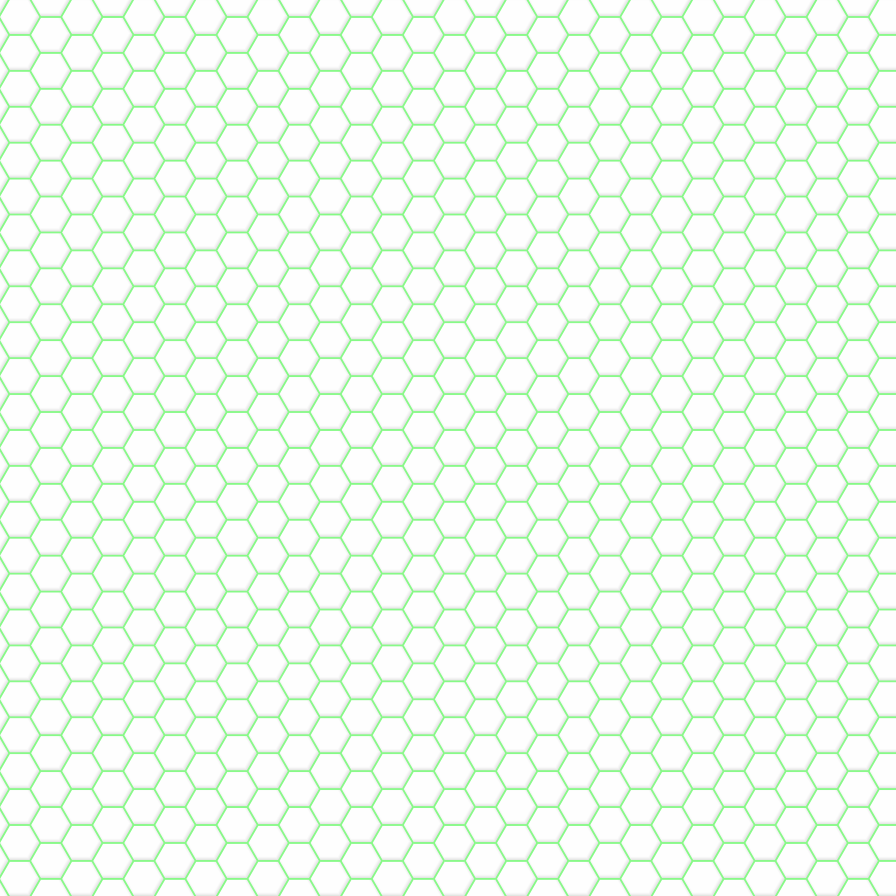
Give the GLSL for this pattern, as a Shadertoy shader.

```glsl
// Pale green honeycomb mesh on white, with a soft shadow inside each cell.

const vec2  REPEATS      = vec2(14.425, 24.95);  // column pairs across, rows down
const vec2  FIRST_CENTER = vec2(0.0220, 0.0191); // center of the lower left cell
const vec3  PAPER        = vec3(0.997);
const vec3  LINE_COLOR   = vec3(0.52, 0.98, 0.52);
const float LINE_HALF    = 0.025;                // in cell heights, as are those below
const float LINE_BLUR    = 0.6;                  // in pixels
const vec2  SHADOW_SHIFT = vec2(-0.035, 0.045);  // moves the lit area up and left
const float SHADOW_START = 0.40;
const float SHADOW_END   = 0.56;
const float SHADOW_DEPTH = 0.125;
const float FADE_AMOUNT  = 0.06;                 // uneven strength of the lines
const float FADE_SCALE   = 1.7;
const float SQRT3        = 1.7320508;

vec2 hashGradient(vec2 cell) {
    float h = fract(sin(dot(cell, vec2(127.1, 311.7))) * 43758.5);
    float angle = 6.28318 * h;
    return vec2(cos(angle), sin(angle));
}

float gradientNoise(vec2 p) {
    vec2 i = floor(p);
    vec2 f = p - i;
    vec2 u = f * f * (3.0 - 2.0 * f);
    vec2 e = vec2(1.0, 0.0);
    float a = dot(hashGradient(i), f);
    float b = dot(hashGradient(i + e.xy), f - e.xy);
    float c = dot(hashGradient(i + e.yx), f - e.yx);
    float d = dot(hashGradient(i + e.xx), f - e.xx);
    return mix(mix(a, b, u.x), mix(c, d, u.x), u.y);
}

// Radius of a flat-topped hexagon through p, measured to its sides.
float hexRadius(vec2 p) {
    p = abs(p);
    return max(p.y, dot(p, vec2(0.5 * SQRT3, 0.5)));
}

// Offset from the nearest center of two interleaved grids.
vec2 hexLocal(vec2 grid) {
    vec2 stretch = vec2(SQRT3, 1.0);
    vec2 a = (fract(grid + 0.5) - 0.5) * stretch;
    vec2 b = (fract(grid) - 0.5) * stretch;
    return dot(a, a) < dot(b, b) ? a : b;
}

void mainImage(out vec4 fragColor, in vec2 fragCoord) {
    vec2 uv = fragCoord / iResolution.y;
    vec2 grid = (uv - FIRST_CENTER) * REPEATS;
    vec2 local = hexLocal(grid);
    float blur = LINE_BLUR * REPEATS.y / iResolution.y;

    // Inner shadow, strongest at the lower right
    float shade = smoothstep(SHADOW_START, SHADOW_END, hexRadius(local - SHADOW_SHIFT));
    vec3 color = PAPER * (1.0 - SHADOW_DEPTH * shade);

    // Cell outline with slight fading
    float edge = 0.5 - hexRadius(local);
    float line = 1.0 - smoothstep(LINE_HALF - blur, LINE_HALF + blur, edge);
    float fade = FADE_AMOUNT * (0.5 + gradientNoise(grid * FADE_SCALE));
    color = mix(color, LINE_COLOR, line * (1.0 - fade));

    fragColor = vec4(color, 1.0);
}
```
